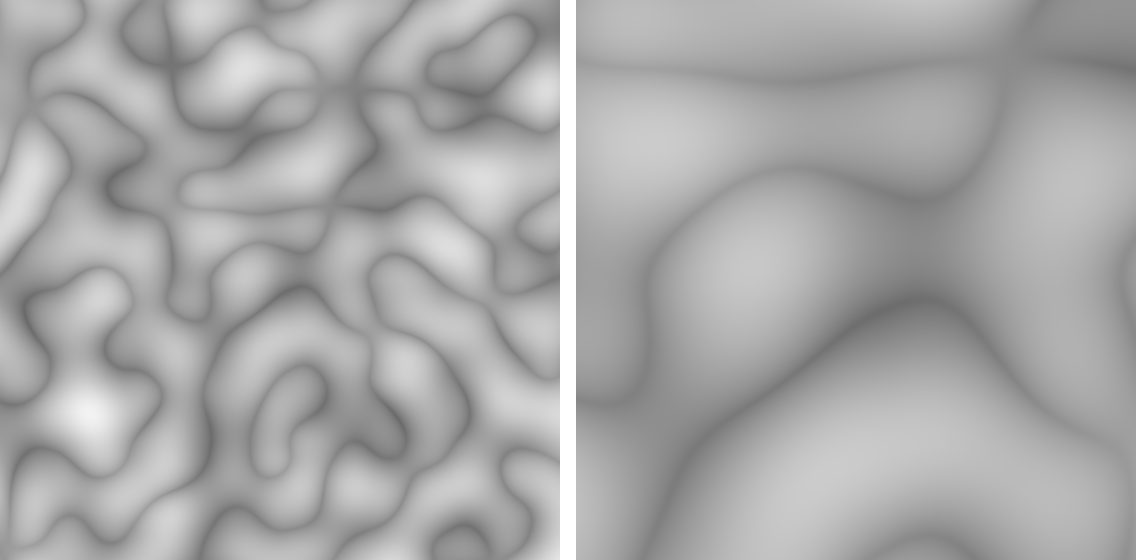
Left: the whole. Right: its middle third, enlarged.
Reproduce this texture procedurally as a Shadertoy shader.

```glsl
// Soft grey marbling: thin dark creases wind between pale, cloudy lobes.
// The creases are the zero lines of a gradient noise, folded by a rounded
// absolute value; a second smooth noise varies the light across the lobes.

const float CREASE_CELLS = 7.0;    // noise cells across the canvas
const float CLOUD_CELLS = 6.3;
const float CREASE_TONE = 0.492;   // grey at the bottom of a crease
const float LOBE_GAIN = 0.50;      // rise from crease to lobe
const float LOBE_POWER = 0.60;     // below 1 narrows creases, flattens lobes
const float CREASE_SOFTNESS = 0.012;
const float CLOUD_GAIN = 0.22;
const vec2 CREASE_OFFSET = vec2(13.37, 41.62);
const vec2 CLOUD_OFFSET = vec2(87.21, 25.84);
const float TAU = 6.2831853;

// Integer hash of a lattice point, mapped to 0..1
float hash(ivec2 cell) {
    uint h = uint(cell.x) * 73856093u ^ uint(cell.y) * 19349663u;
    h = (h ^ (h >> 16)) * 2146121005u;
    h = (h ^ (h >> 15)) * 2221713035u;
    h ^= h >> 16;
    return float(h & 65535u) / 65536.0;
}

// Slope of a random unit gradient at a lattice corner
float cornerSlope(ivec2 cell, vec2 delta) {
    float angle = TAU * hash(cell);
    return dot(vec2(cos(angle), sin(angle)), delta);
}

// Gradient noise with a quintic fade, about -0.7 to 0.7
float gradientNoise(vec2 p) {
    ivec2 cell = ivec2(floor(p));
    vec2 f = fract(p);
    vec2 fade = f * f * f * (f * (f * 6.0 - 15.0) + 10.0);
    float a = cornerSlope(cell, f);
    float b = cornerSlope(cell + ivec2(1, 0), f - vec2(1.0, 0.0));
    float c = cornerSlope(cell + ivec2(0, 1), f - vec2(0.0, 1.0));
    float d = cornerSlope(cell + ivec2(1, 1), f - vec2(1.0, 1.0));
    return mix(mix(a, b, fade.x), mix(c, d, fade.x), fade.y);
}

void mainImage(out vec4 fragColor, in vec2 fragCoord) {
    vec2 uv = fragCoord / iResolution.y;

    // Folded noise: dark crease at zero, pale lobe on either side
    float field = gradientNoise(uv * CREASE_CELLS + CREASE_OFFSET);
    float distanceToCrease = length(vec2(field, CREASE_SOFTNESS));
    float lobe = pow(distanceToCrease, LOBE_POWER);

    // Smooth clouds of light and shade
    float cloud = gradientNoise(uv * CLOUD_CELLS + CLOUD_OFFSET);

    float grey = CREASE_TONE + LOBE_GAIN * lobe + CLOUD_GAIN * cloud;
    fragColor = vec4(vec3(clamp(grey, 0.0, 1.0)), 1.0);
}
```
